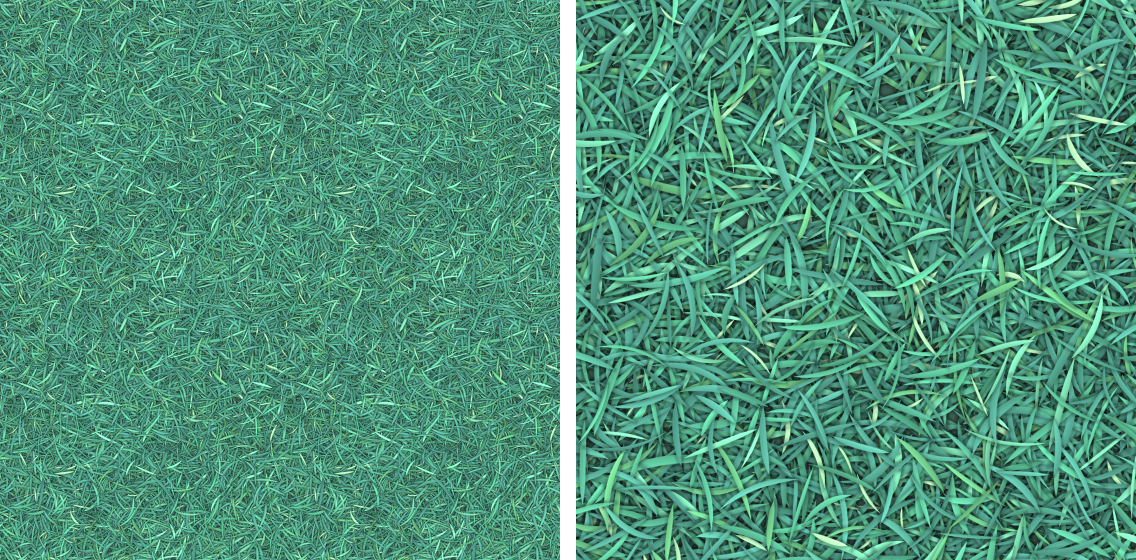
Left, the full canvas; right, a detail of the centre.
Write a Shadertoy shader that draws this texture.

```glsl
// Dense mown turf seen from above: layers of thin curved blades, painted from
// the soil upward. Each layer is a wrapped grid with one random blade per cell,
// and every blade casts a soft contact shadow on the ones below it.

const int LAYERS = 28;
const float TAU = 6.2831853;
const float REPEATS = 2.0;          // the lawn patch repeats twice per side

const vec3 SOIL  = vec3(0.23, 0.37, 0.32);
const vec3 TEAL  = vec3(0.34, 0.67, 0.59);
const vec3 GREEN = vec3(0.36, 0.76, 0.59);
const vec3 MINT  = vec3(0.54, 0.93, 0.75);
const vec3 MOSS  = vec3(0.42, 0.76, 0.52);
const vec3 STRAW = vec3(0.74, 0.98, 0.75);

// Four random values per cell
vec4 hash4(vec2 cell, float seed) {
    vec4 phase = vec4(0.0, 19.3, 47.1, 83.7) + seed * 11.13;
    return fract(sin(dot(cell, vec2(127.1, 311.7)) + phase) * 43758.5453);
}

vec2 rotate(vec2 p, float angle) {
    float c = cos(angle), s = sin(angle);
    return vec2(c * p.x + s * p.y, c * p.y - s * p.x);
}

// Bends the blade's own frame so that its midrib lies on y = 0
vec2 straighten(vec2 p, float halfLength, float bend) {
    float u = p.x / halfLength;
    return vec2(p.x, p.y - bend * halfLength * (u * u - 0.33));
}

// Approximate distance to a ribbon that narrows close to both tips
float bladeDistance(vec2 p, float halfLength, float halfWidth) {
    float u = p.x / halfLength;
    float side = abs(p.y) - halfWidth * (1.0 - abs(u * u * u));
    return max(side, abs(p.x) - halfLength);
}

vec3 bladeColor(float hue, float tone) {
    vec3 color = mix(TEAL, GREEN, smoothstep(0.25, 0.75, hue));
    color = mix(color, MINT, step(0.82, hue) * 0.8);
    color = mix(color, MOSS, step(0.92, hue));
    return color * mix(0.84, 1.16, tone);
}

// Paints one layer of blades over the colour below
vec3 paintLayer(vec3 below, vec2 uv, float cells, float seed, float depth, float pixel) {
    vec2 p = uv * cells + hash4(vec2(seed), 3.7).xy;
    vec2 home = floor(p);
    float blur = 0.8 * pixel * cells;
    vec3 color = below;

    for (int j = -1; j <= 1; j++) {
        for (int i = -1; i <= 1; i++) {
            vec2 cell = home + vec2(i, j);
            vec2 id = mod(cell, cells / REPEATS);
            vec4 place = hash4(id, seed);
            vec2 q = p - cell - place.xy;
            float halfLength = mix(0.5, 0.9, place.w);
            float reach = halfLength * 1.1 + 0.1;
            if (dot(q, q) > reach * reach) continue;

            // Shape: a few blades are short, thin, pale straws
            vec4 look = hash4(id, seed + 57.3);
            float dry = step(0.955, look.w);
            float halfWidth = mix(0.03, 0.075, look.y) * mix(1.0, 0.8, dry);
            halfLength *= mix(1.0, 0.6, dry);
            float bend = (look.x - 0.5) * 0.5;
            q = straighten(rotate(q, place.z * TAU), halfLength, bend);
            float d = bladeDistance(q, halfLength, halfWidth);

            // Contact shadow
            color *= 1.0 - 0.22 * (1.0 - smoothstep(0.0, 0.1, d));

            // Lit side, shaded side and a brighter tip
            float across = clamp(q.y / halfWidth, -1.0, 1.0);
            float along = q.x / halfLength;
            float light = 1.0 + 0.08 * across + 0.09 * along;
            vec3 blade = bladeColor(look.z, fract(look.w * 7.31));
            blade = mix(blade, STRAW, dry) * light * depth;
            color = mix(color, blade, 1.0 - smoothstep(-blur, blur, d));
        }
    }
    return color;
}

void mainImage(out vec4 fragColor, in vec2 fragCoord) {
    vec2 uv = fragCoord / iResolution.xy;
    float pixel = 1.0 / min(iResolution.x, iResolution.y);
    vec3 color = SOIL;

    // Deep layers are dimmer; the grid size varies so that no lattice shows
    for (int k = 0; k < LAYERS; k++) {
        float height = float(k) / float(LAYERS - 1);
        float cells = 28.0 + 2.0 * mod(float(k) * 3.0, 7.0);
        float depth = mix(0.76, 1.08, height);
        color = paintLayer(color, uv, cells, float(k) + 1.0, depth, pixel);
    }
    fragColor = vec4(clamp(color, 0.0, 1.0), 1.0);
}
```
